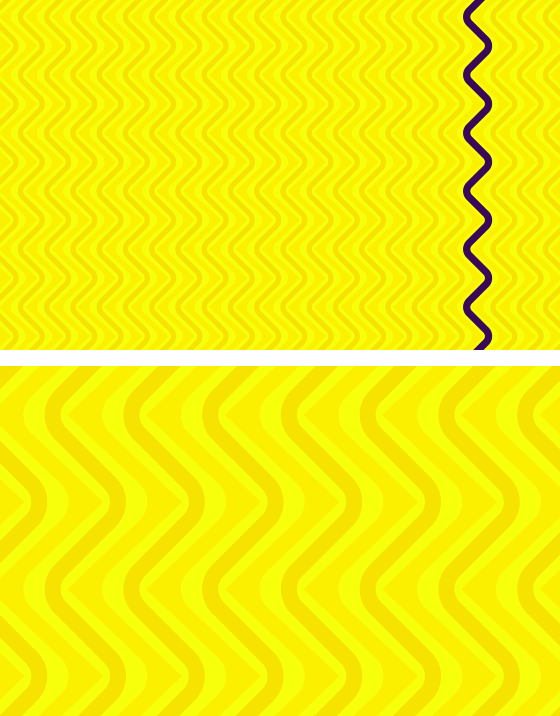
Top: the whole. Bottom: its middle third, enlarged.
Write a Shadertoy shader that draws this pattern.

```glsl
const vec3 LEMON  = vec3(0.97, 1.00, 0.04);
const vec3 YELLOW = vec3(0.98, 0.94, 0.00);
const vec3 GOLD   = vec3(0.97, 0.89, 0.00);
const vec3 PURPLE = vec3(0.23, 0.03, 0.35);

// Lengths are fractions of the canvas height
const vec2 PERIOD = vec2(0.075, 0.1659);
const vec2 ORIGIN = vec2(0.0146, 0.0394);
const float ACCENT_COLUMN = 18.0;

// Distance to a vertical zigzag centred on x = 0, with its right bend at y = 0
float zigzagDistance(vec2 p, float period, float reach, float bendRadius) {
    float quarter = 0.25 * period;
    float y = abs(mod(p.y + 0.5 * period, period) - 0.5 * period);
    // Turn the left bend onto the right bend
    vec2 q = y > quarter ? vec2(-p.x, 2.0 * quarter - y) : vec2(p.x, y);
    vec2 normal = normalize(vec2(quarter, reach));
    vec2 fromCentre = q - vec2(reach - bendRadius / normal.x, 0.0);
    bool onBend = fromCentre.x > 0.0
               && fromCentre.y * normal.x < fromCentre.x * normal.y;
    float d = onBend ? length(fromCentre) - bendRadius
                     : dot(q - vec2(reach, 0.0), normal);
    return abs(d);
}

// Distance to the nearest of evenly spaced zigzags
float repeatedZigzag(vec2 p, vec2 period, float reach, float bendRadius) {
    float nearestColumn = round(p.x / period.x);
    float d = 1.0;
    for (int i = -1; i <= 1; i++) {
        float column = nearestColumn + float(i);
        vec2 local = vec2(p.x - column * period.x, p.y);
        d = min(d, zigzagDistance(local, period.y, reach, bendRadius));
    }
    return d;
}

float stroke(float d, float halfWidth, float pixel) {
    return 1.0 - smoothstep(-0.6 * pixel, 0.6 * pixel, d - halfWidth);
}

void mainImage(out vec4 fragColor, in vec2 fragCoord) {
    float pixel = 1.0 / iResolution.y;
    vec2 p = fragCoord * pixel - ORIGIN;

    // Wide, sharply bent bands
    float band = repeatedZigzag(p, PERIOD, 0.0435, 0.006);
    vec3 color = mix(YELLOW, LEMON, stroke(band, 0.0182, pixel));

    // Narrow, rounded lines
    float line = repeatedZigzag(p, PERIOD, 0.0415, 0.025);
    color = mix(color, GOLD, stroke(line, 0.0076, pixel));

    // Single accent line
    vec2 accentPoint = p - vec2(ACCENT_COLUMN * PERIOD.x, 0.0);
    float accent = zigzagDistance(accentPoint, PERIOD.y, 0.0415, 0.025);
    color = mix(color, PURPLE, stroke(accent, 0.0104, pixel));

    fragColor = vec4(color, 1.0);
}
```
